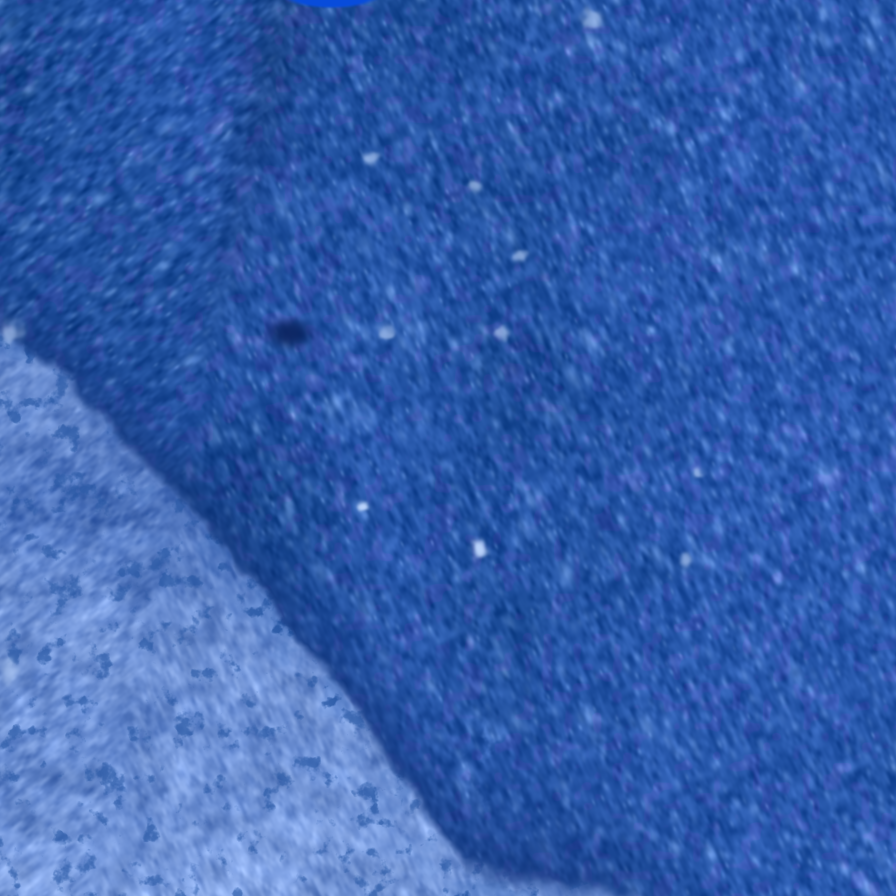
Reproduce this texture procedurally as a WebGL 2 fragment shader.

```glsl
#version 300 es
precision highp float;
// Blue speckled asphalt meeting a pale worn slab along a curved, shadowed edge.
uniform vec2 u_resolution;
out vec4 fragColor;

float hash(vec2 p) {
  vec3 q = fract(vec3(p.xyx) * 0.1031);
  q += dot(q, q.yzx + 33.33);
  return fract((q.x + q.y) * q.z);
}

float noise(vec2 p) {
  vec2 i = floor(p), f = fract(p);
  f = f * f * (3.0 - 2.0 * f);
  return mix(mix(hash(i), hash(i + vec2(1, 0)), f.x),
             mix(hash(i + vec2(0, 1)), hash(i + vec2(1, 1)), f.x), f.y);
}

float fbm(vec2 p) {
  float sum = 0.0, amp = 0.5;
  for (int i = 0; i < 4; i++) {
    sum += amp * noise(p);
    p = mat2(1.6, 1.2, -1.2, 1.6) * p + 17.3;
    amp *= 0.5;
  }
  return sum / 0.9375;
}

// Soft flakes, one per cell at a random place, size and strength
float flakes(vec2 p, float density) {
  vec2 cell = floor(p);
  float sum = 0.0;
  for (int y = -1; y <= 1; y++)
    for (int x = -1; x <= 1; x++) {
      vec2 c = cell + vec2(x, y);
      vec2 d = p - c - 0.2 - 0.6 * vec2(hash(c + 3.7), hash(c + 41.2));
      float size = mix(0.22, 0.48, hash(c + 77.7));
      float on = step(1.0 - density, hash(c + 11.9));
      sum += on * mix(0.3, 1.0, hash(c + 59.1)) * exp(-dot(d, d) / (size * size));
    }
  return sum;
}

// Coordinates stretched along the streak direction
vec2 streak(vec2 p, vec2 dir) {
  return vec2(dot(p, dir), 1.9 * dot(p, vec2(-dir.y, dir.x))) + 3.0;
}

// x: fine grain, y: bright flakes
vec2 grainAndFlakes(vec2 q) {
  float grain = 0.6 * noise(q * 75.0) + 0.4 * noise(q * 130.0 + 9.0);
  return vec2(grain, 0.55 * flakes(q * 62.0, 0.35) + 0.85 * flakes(q * 36.0 + 5.0, 0.10));
}

void main() {
  vec2 p = gl_FragCoord.xy / u_resolution;
  float cloud = fbm(p * 7.0 + 2.0);
  float mottle = fbm(p * 38.0);

  // Streaks turn across a slanted seam
  float seam = p.x - 0.10 - 0.22 * p.y;
  float side = smoothstep(-0.02, 0.02, seam);
  vec2 tex = mix(grainAndFlakes(streak(p, vec2(0.78, 0.63))),
                 grainAndFlakes(streak(p, vec2(-0.42, 0.91))), side);

  // Asphalt
  vec3 asphalt = mix(vec3(0.085, 0.275, 0.555), vec3(0.145, 0.335, 0.665),
                     smoothstep(0.1, 0.95, 0.55 * p.x + 0.9 * cloud - 0.1));
  asphalt *= 1.0 - 0.10 * exp(-pow(seam / 0.035, 2.0)) * smoothstep(0.5, 0.9, p.y);
  asphalt += vec3(0.20, 0.21, 0.24) * (tex.x - 0.48);
  asphalt += vec3(0.05, -0.01, 0.02) * smoothstep(0.6, 0.8, noise(p * 90.0 + 31.0));
  asphalt += vec3(0.30, 0.29, 0.25) * tex.y * mix(0.65, 1.0, mottle);

  // Edge of the slab, with a thin tail along the bottom
  float curve = 0.635 - 0.82 * p.x - 0.65 * p.x * p.x;
  float height = max(curve, 0.03 - 0.25 * (p.x - 0.53));
  float slope = 0.82 + 1.3 * p.x;
  float dist = (p.y - height) / sqrt(1.0 + slope * slope);
  dist += 0.022 * (fbm(p * 24.0 + 8.0) - 0.5) + 0.008 * (tex.x - 0.5);

  // Shadow on the asphalt side
  float shadow = exp(-max(dist, 0.0) / 0.035) * (1.0 - smoothstep(0.6, 0.85, p.x));
  asphalt = mix(asphalt, vec3(0.075, 0.20, 0.47), 0.65 * shadow);

  // Pale slab: brighter toward the bottom, with dark pits
  vec3 slab = mix(vec3(0.29, 0.44, 0.73), vec3(0.49, 0.62, 0.87),
                  clamp(0.55 - 0.7 * p.y + 1.3 * (cloud - 0.4), 0.0, 1.0));
  slab += vec3(0.25, 0.23, 0.18) * (tex.x - 0.5) + 0.22 * (mottle - 0.5);
  slab += 0.10 * tex.y;
  float pits = smoothstep(0.60, 0.78, fbm(p * 60.0 + 4.0));
  pits += smoothstep(0.52, 0.7, mottle) * exp(dist / 0.035) * 0.6;
  slab = mix(slab, vec3(0.15, 0.34, 0.64), clamp(0.65 * pits, 0.0, 1.0));
  vec3 color = mix(slab, asphalt, smoothstep(-0.007, 0.007, dist));

  // Dark stain and saturated blue rim at the top
  vec2 stain = (p - vec2(0.323, 0.628)) / vec2(0.023, 0.016);
  color = mix(color, vec3(0.04, 0.13, 0.36), 0.85 * exp(-pow(dot(stain, stain), 1.5)));
  float rim = length((p - vec2(0.37, 1.006)) / vec2(0.053, 0.015));
  color = mix(color, vec3(0.03, 0.30, 0.86), 1.0 - smoothstep(0.8, 1.1, rim));

  // Larger chips: position and radius
  vec3 chips[12] = vec3[12](
    vec3(0.534, 0.388, 0.010), vec3(0.406, 0.435, 0.006), vec3(0.660, 0.979, 0.011),
    vec3(0.414, 0.822, 0.008), vec3(0.012, 0.630, 0.012), vec3(0.010, 0.251, 0.012),
    vec3(0.560, 0.628, 0.007), vec3(0.432, 0.628, 0.009), vec3(0.779, 0.473, 0.007),
    vec3(0.766, 0.374, 0.007), vec3(0.580, 0.714, 0.007), vec3(0.531, 0.792, 0.007));
  for (int i = 0; i < 12; i++) {
    vec2 d = (p - chips[i].xy) / chips[i].z;
    d += 0.8 * (vec2(noise(p * 110.0), noise(p * 110.0 + 50.0)) - 0.5);
    float strength = i < 2 ? 1.0 : 0.65;
    color = mix(color, vec3(0.72, 0.82, 0.98), strength * exp(-pow(dot(d, d), 1.5)));
  }

  // Faint worn patch near the lower edge
  vec2 patchPos = (p - vec2(0.543, 0.147)) / vec2(0.022, 0.045);
  color += 0.22 * exp(-dot(patchPos, patchPos)) * smoothstep(0.4, 0.65, mottle);

  fragColor = vec4(clamp(color, 0.0, 1.0), 1.0);
}
```
